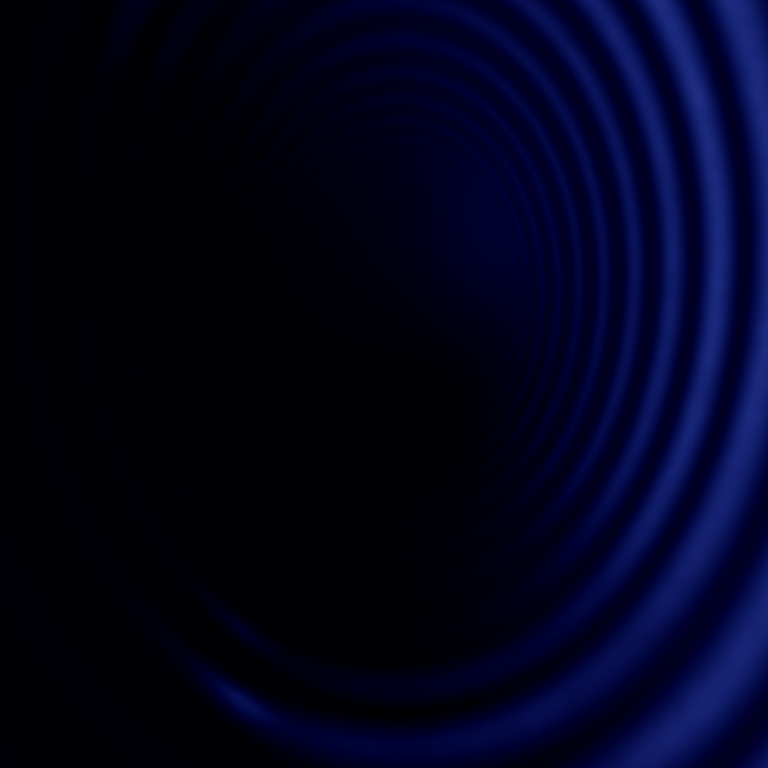
A WebGL 1 fragment shader for this background:

```glsl
precision highp float;
uniform vec2 u_resolution;

#define AXIS_X 0.519
#define AXIS_Y 0.577
#define AXIS_DRIFT 0.23
#define RING_ASPECT 1.35
#define THROAT_RADIUS 0.091
#define RING_REACH 0.3255
#define RING_RATIO 1.227
#define RING_LIGHT 0.34
#define AMBIENT_LIGHT 0.125
#define GLINT_ANGLE 0.47
#define MOTTLE 0.15

float hash(vec2 p) {
  return fract(sin(dot(p, vec2(127.1, 311.7))) * 43758.5453);
}

float noise(vec2 p) {
  vec2 cell = floor(p);
  vec2 f = fract(p);
  f = f * f * (3.0 - 2.0 * f);
  float low = mix(hash(cell), hash(cell + vec2(1.0, 0.0)), f.x);
  float high = mix(hash(cell + vec2(0.0, 1.0)), hash(cell + vec2(1.0, 1.0)), f.x);
  return mix(low, high, f.y);
}

// Soft elliptical spot
float spot(vec2 p, vec2 center, vec2 size) {
  vec2 q = (p - center) / size;
  return exp(-dot(q, q));
}

// Offset from the tunnel axis, which climbs as the rings widen
vec2 tunnelOffset(vec2 p) {
  vec2 q = vec2(0.0);
  float radius = 0.3;
  for (int i = 0; i < 4; i++) {
    q = p - vec2(AXIS_X, AXIS_Y + AXIS_DRIFT * radius);
    q.y /= RING_ASPECT;
    radius = length(q);
  }
  return q;
}

// Ridges whose spacing shrinks geometrically toward the throat
float ridges(float radius) {
  float reach = max(radius - THROAT_RADIUS, 0.002);
  reach -= 0.26 * max(reach - 0.4, 0.0);
  float phase = log(reach / RING_REACH) / log(RING_RATIO);
  float sharpness = mix(1.35, 0.85, smoothstep(0.15, 0.33, reach));
  return pow(0.5 + 0.5 * cos(6.28319 * phase), sharpness);
}

// Blue level to colour: bright parts turn paler
vec3 tint(float level) {
  float pale = max(level - 0.18, 0.0) / 0.26;
  return vec3(0.08 * pow(pale, 1.7), 0.13 * pow(pale, 1.25), level);
}

void main() {
  vec2 p = gl_FragCoord.xy / u_resolution;
  vec2 q = tunnelOffset(p);
  float radius = length(q);
  float ridge = ridges(radius);

  // Ridges fade into the throat, soonest along its floor
  float depth = clamp((radius - 0.11) / 0.3, 0.0, 1.0);
  float floorward = smoothstep(0.6, 1.0, -q.y / max(radius, 0.001));
  depth *= 1.0 - 0.9 * floorward * (1.0 - smoothstep(0.35, 0.45, radius));

  // Ambient wall light with a shadowed throat
  float ambient = AMBIENT_LIGHT * smoothstep(0.32, 0.85, p.x + 0.4 * (p.y - 0.5));
  ambient *= 1.0 - spot(p, vec2(0.54, 0.46), vec2(0.15, 0.15));
  ambient += 0.06 * spot(p, vec2(0.63, 0.69), vec2(0.08, 0.12));

  // Ridge light from the upper right, with weaker light along the bottom
  float side = smoothstep(0.3, 1.05, p.x + 0.3 * (p.y - 0.5));
  float bottom = 0.5 * (1.0 - smoothstep(0.02, 0.2, p.y)) * smoothstep(0.25, 0.48, p.x);
  bottom *= 1.0 - 0.5 * smoothstep(0.6, 0.9, p.x);
  float ridgeLight = RING_LIGHT * (side + bottom) + 0.02;
  ridgeLight += 0.07 * spot(p, vec2(0.19, 1.0), vec2(0.07, 0.09));
  float grain = noise(p * 24.0) * 0.6 + noise(p * 70.0) * 0.4;
  ridgeLight *= 1.0 + MOTTLE * (grain - 0.5);

  // Glints on two lower left ridges
  float turn = atan(-q.x, -q.y) - GLINT_ANGLE + radius - 0.455;
  float glint = 0.22 * exp(-turn * turn / 0.01) + 0.05 * exp(-turn * turn / 0.1);
  glint *= smoothstep(0.36, 0.49, radius) * (1.0 - smoothstep(0.52, 0.55, radius));
  glint *= pow(ridge, 4.0);

  float level = 0.008 + ambient + ridge * depth * ridgeLight + glint;
  gl_FragColor = vec4(tint(level), 1.0);
}
```
